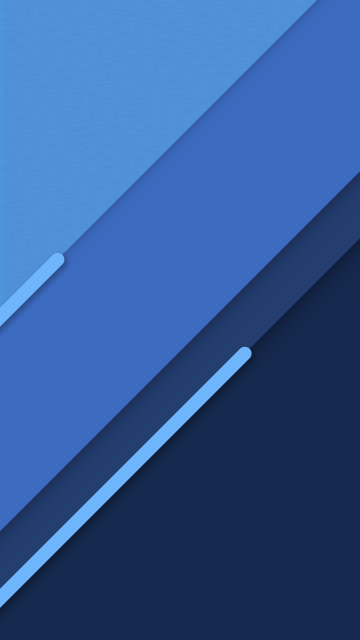
Write a WebGL 1 fragment shader that draws this background.

```glsl
precision highp float;
// Stacked diagonal paper sheets in blues, each casting a soft shadow on the next,
// with two rounded bars lying along the sheet edges. Sheets are half planes,
// bars are capsule distances, and gradient noise gives the top sheet its grain.

uniform vec2 u_resolution;

// Lengths are in canvas widths; edges are measured as x + depth from the top.
const float EDGE_TOP = 0.881;
const float EDGE_MIDDLE = 1.476;
const float EDGE_LOWER = 1.662;
const float BAR_UPPER_END = 0.160;
const float BAR_LOWER_END = 0.680;
const float BAR_RADIUS = 0.0188;
const float BAR_SHADOW_BLUR = 0.018;
const float BAR_SHADOW_STRENGTH = 0.32;
const vec2 BAR_SHADOW_OFFSET = vec2(0.005, 0.008);

const vec3 SKY = vec3(0.315, 0.565, 0.842);
const vec3 ROYAL = vec3(0.237, 0.416, 0.750);
const vec3 NAVY = vec3(0.143, 0.243, 0.440);
const vec3 DEEP = vec3(0.086, 0.165, 0.318);
const vec3 BAR = vec3(0.435, 0.710, 0.990);

const vec2 GRAIN_SCALE = vec2(45.0, 190.0);
const float GRAIN_STRENGTH = 0.018;
const float STRIP_WIDTH = 0.010;
const vec3 STRIP_TINT = vec3(-0.012, 0.018, 0.020);

vec2 gradient(vec2 cell) {
  float h = fract(sin(dot(cell, vec2(127.1, 311.7))) * 43758.5);
  float angle = 6.28318 * h;
  return vec2(cos(angle), sin(angle));
}

float gradientNoise(vec2 p) {
  vec2 i = floor(p);
  vec2 f = p - i;
  vec2 w = f * f * f * (f * (f * 6.0 - 15.0) + 10.0);
  vec2 e = vec2(1.0, 0.0);
  float a = dot(gradient(i), f);
  float b = dot(gradient(i + e), f - e);
  float c = dot(gradient(i + e.yx), f - e.yx);
  float d = dot(gradient(i + e.xx), f - e.xx);
  return mix(mix(a, b, w.x), mix(c, d, w.x), w.y);
}

// Signed distance to a 45 degree edge; negative on the upper left side.
float edgeDistance(vec2 p, float edge) {
  return (p.x + p.y - edge) * 0.70711;
}

// Capsule along an edge, running from beyond the left border to endX.
float barDistance(vec2 p, float edge, float endX) {
  vec2 tip = vec2(endX, edge - endX);
  vec2 along = vec2(-0.70711, 0.70711);
  vec2 q = p - tip;
  return length(q - along * max(dot(q, along), 0.0)) - BAR_RADIUS;
}

float coverage(float d, float pixel) {
  return 1.0 - smoothstep(-0.7 * pixel, 0.7 * pixel, d);
}

// Lays a sheet over the colour below, after darkening it with a shadow.
vec3 laySheet(vec3 below, vec3 sheet, float d, float blur, float strength, float pixel) {
  float shade = strength * exp(-max(d, 0.0) / blur);
  return mix(below * (1.0 - shade), sheet, coverage(d, pixel));
}

vec3 layBar(vec3 below, vec2 p, float edge, float endX, float pixel) {
  float shadowDistance = barDistance(p - BAR_SHADOW_OFFSET, edge, endX);
  float shade = 1.0 - smoothstep(-BAR_SHADOW_BLUR, BAR_SHADOW_BLUR, shadowDistance);
  below *= 1.0 - BAR_SHADOW_STRENGTH * shade;
  return mix(below, BAR, coverage(barDistance(p, edge, endX), pixel));
}

void main() {
  float pixel = 1.0 / u_resolution.x;
  vec2 p = vec2(gl_FragCoord.x, u_resolution.y - gl_FragCoord.y) * pixel;

  // Top sheet: faint horizontal grain and a lighter strip at the left border.
  float grain = gradientNoise(p * GRAIN_SCALE)
              + 0.5 * gradientNoise(p * GRAIN_SCALE * 1.9 + 17.0);
  vec3 sky = SKY + GRAIN_STRENGTH * grain;
  sky += STRIP_TINT * (1.0 - smoothstep(STRIP_WIDTH - pixel, STRIP_WIDTH + pixel, p.x));

  // Sheets and bars, from the bottom of the stack to the top.
  vec3 color = DEEP;
  color = laySheet(color, NAVY, edgeDistance(p, EDGE_LOWER), 0.030, 0.30, pixel);
  color = layBar(color, p, EDGE_LOWER, BAR_LOWER_END, pixel);
  color = laySheet(color, ROYAL, edgeDistance(p, EDGE_MIDDLE), 0.024, 0.24, pixel);
  color = laySheet(color, sky, edgeDistance(p, EDGE_TOP), 0.012, 0.16, pixel);
  color = layBar(color, p, EDGE_TOP, BAR_UPPER_END, pixel);

  gl_FragColor = vec4(color, 1.0);
}
```
